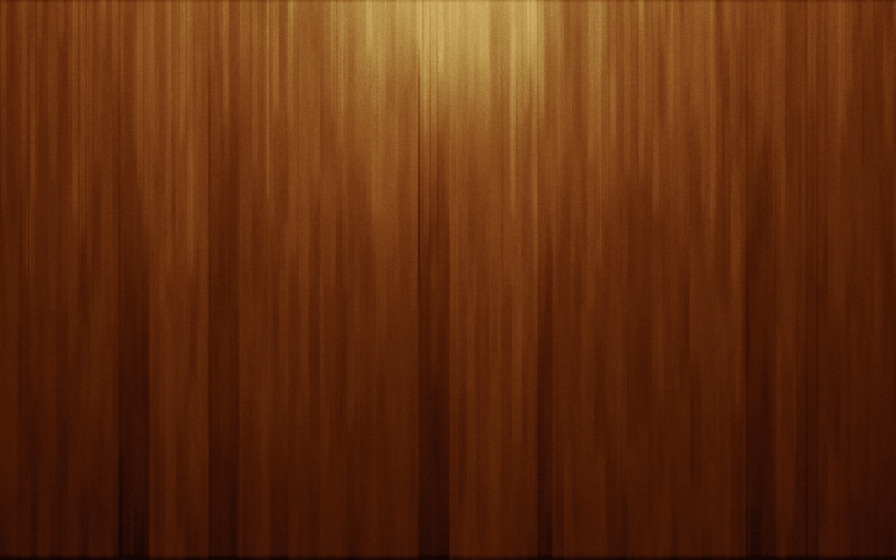
Give the GLSL for this texture, as a Shadertoy shader.

```glsl
// Vertical dark wood planks with streaked grain, lit by a golden glow from the top.

const float PLANKS = 30.0;

float hash(vec2 p) {
    vec3 q = fract(vec3(p.xyx) * 0.1031);
    q += dot(q, q.yzx + 33.33);
    return fract((q.x + q.y) * q.z);
}

float valueNoise(vec2 p) {
    vec2 i = floor(p), f = fract(p);
    f = f * f * (3.0 - 2.0 * f);
    return mix(mix(hash(i), hash(i + vec2(1, 0)), f.x),
               mix(hash(i + vec2(0, 1)), hash(i + vec2(1, 1)), f.x), f.y);
}

// One column of wood: tone holds along its length, then changes quickly
float columnTone(float column, float y, float seed) {
    float y0 = y + 20.0 * hash(vec2(column, seed));
    float i = floor(y0), f = smoothstep(0.4, 0.85, fract(y0));
    return mix(hash(vec2(column, i + seed)), hash(vec2(column, i + 1.0 + seed)), f) - 0.5;
}

// Adjacent columns of uneven width with crisp borders
float streaks(vec2 uv, vec2 scale, float seed) {
    float x = uv.x * scale.x + 0.8 * valueNoise(vec2(uv.x * scale.x * 0.4, seed));
    float i = floor(x), y = uv.y * scale.y;
    float blur = clamp(1.2 * scale.x / iResolution.x, 0.02, 0.5);
    return mix(columnTone(i, y, seed), columnTone(i + 1.0, y, seed),
               smoothstep(1.0 - blur, 1.0, fract(x)));
}

// Pale strips hanging from the top to random depths
float drips(vec2 uv, float count, float seed) {
    float x = uv.x * count, i = floor(x), f = fract(x);
    float end = mix(0.48, 0.98, hash(vec2(i, seed)));
    float chosen = step(0.65, hash(vec2(i, seed + 7.0)));
    float side = smoothstep(0.0, 0.2, f) * smoothstep(1.0, 0.8, f);
    return chosen * side * smoothstep(end - 0.02, end + 0.04, uv.y);
}

float band(float x, float left, float right, float soft) {
    return smoothstep(left - soft, left + soft, x) * smoothstep(right + soft, right - soft, x);
}

// A stained plank: crisp sides, fading out above a given height
float stain(vec2 uv, float plank, float width, float top) {
    float x = uv.x * PLANKS;
    return band(x, plank, plank + width, 0.04) * smoothstep(top + 0.15, top - 0.25, uv.y);
}

float seam(float x, float plank) {
    return exp(-pow((x * PLANKS - plank) / 0.045, 2.0));
}

// Broad lighting, measured in palette steps
float lighting(vec2 uv) {
    float x = uv.x - 0.5, depth = 1.0 - uv.y;
    float side = x * x * 4.0;
    float level = 0.5 + 3.0 * uv.y - side * (0.45 + 0.85 * uv.y);
    level += 0.75 * exp(-pow(x / 0.27, 2.0) - pow(depth / 0.45, 2.0));
    level += 1.35 * exp(-pow(x / 0.11, 2.0) - pow(depth / 0.2, 2.0));
    return level;
}

vec3 woodColor(float level) {
    vec3 c = mix(vec3(0.09, 0.02, 0.01), vec3(0.20, 0.06, 0.02), clamp(level + 1.0, 0.0, 1.0));
    c = mix(c, vec3(0.29, 0.10, 0.02), clamp(level, 0.0, 1.0));
    c = mix(c, vec3(0.38, 0.16, 0.04), clamp(level - 1.0, 0.0, 1.0));
    c = mix(c, vec3(0.49, 0.25, 0.09), clamp(level - 2.0, 0.0, 1.0));
    c = mix(c, vec3(0.58, 0.36, 0.15), clamp(level - 3.0, 0.0, 1.0));
    c = mix(c, vec3(0.69, 0.53, 0.26), clamp(level - 4.0, 0.0, 1.0));
    return mix(c, vec3(0.80, 0.67, 0.38), clamp(level - 5.0, 0.0, 1.0));
}

void mainImage(out vec4 fragColor, in vec2 fragCoord) {
    vec2 uv = fragCoord / iResolution.xy;
    float level = lighting(uv);

    // Planks and streaks
    level += 0.2 * streaks(uv, vec2(PLANKS, 1.5), 3.0);
    level += 0.55 * streaks(uv, vec2(85.0, 4.5), 11.0);
    level += 0.4 * streaks(uv, vec2(150.0, 6.0), 29.0);
    level += 0.45 * drips(uv, 125.0, 5.0) + 0.25 * drips(uv, 75.0, 17.0);

    // Stained planks, then paler ones
    level -= 0.75 * stain(uv, 4.0, 1.0, 0.50);
    level -= 0.50 * stain(uv, 7.0, 1.0, 0.90);
    level -= 0.75 * stain(uv, 14.0, 1.05, 0.78);
    level -= 0.65 * stain(uv, 18.0, 0.5, 0.70);
    level -= 0.50 * stain(uv, 25.0, 1.0, 0.75);
    level -= 0.50 * stain(uv, 27.0, 0.4, 0.85);
    level += 0.25 * band(uv.x * PLANKS, 5.0, 7.0, 0.04);
    level += 0.20 * band(uv.x * PLANKS, 15.05, 18.0, 0.04);

    // Dark joints and one pale sliver
    level -= 0.5 * (seam(uv.x, 4.0) + seam(uv.x, 7.0) + seam(uv.x, 25.0) + seam(uv.x, 27.0));
    level -= 1.3 * seam(uv.x, 14.03) * band(uv.y, 0.5, 0.88, 0.06);
    level += 0.8 * seam(uv.x, 8.97) * smoothstep(0.63, 0.66, uv.y);

    // Fine grain and worn edges
    vec2 grainPos = uv * vec2(512.0, 320.0);
    level += 0.26 * (hash(floor(grainPos)) - 0.5);
    level += 0.2 * (valueNoise(grainPos * vec2(0.6, 0.08) + 40.0) - 0.5);
    level -= 1.2 * smoothstep(0.012, 0.0, uv.y) + 0.6 * smoothstep(0.994, 1.0, uv.y);

    fragColor = vec4(woodColor(level), 1.0);
}
```
